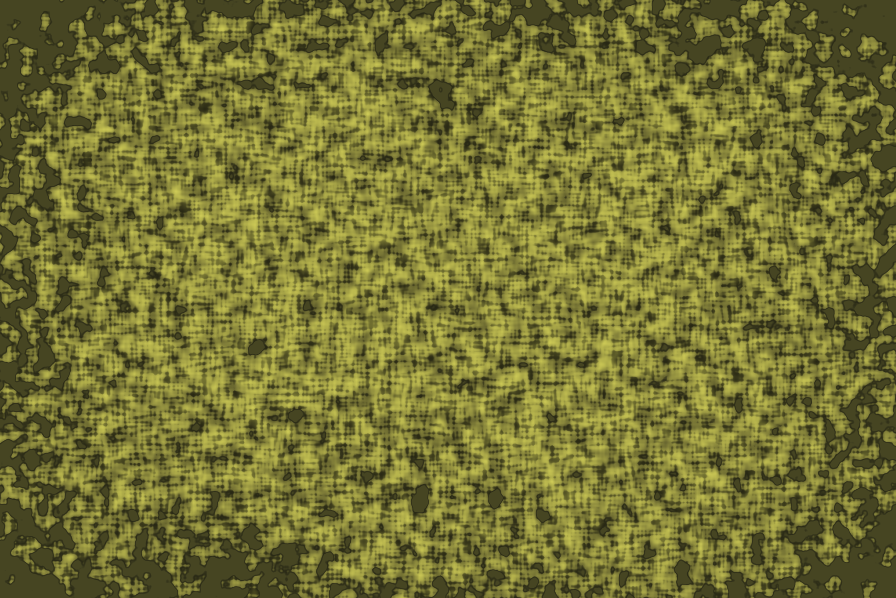
Write a Shadertoy shader that draws this texture.

```glsl
// Worn olive canvas: mottled woven cloth flaking away to a dark flat ground at the rim.

const vec3 GROUND  = vec3(0.275, 0.272, 0.135);
const vec3 OUTLINE = vec3(0.150, 0.150, 0.080);
const vec3 SHADE   = vec3(0.370, 0.362, 0.170);
const vec3 LIGHT   = vec3(0.690, 0.680, 0.290);
const vec3 INK     = vec3(0.130, 0.130, 0.065);

const float FLECK_SCALE  = 32.0;  // flecks per canvas height
const float FLECK_AMOUNT = 0.90;
const float THREAD_FINE  = 165.0; // across a thread
const float THREAD_LONG  = 36.0;  // along a thread
const float COVER        = 0.56;  // cloth level in the middle
const float RIM_WEAR     = 0.60;
const float RIM_POWER    = 4.5;
const float OUTLINE_WIDTH = 0.07;

// Worn spots: centre in canvas heights, radius
const int SPOT_COUNT = 9;
const vec3 SPOTS[SPOT_COUNT] = vec3[](
    vec3(0.742, 0.830, 0.018), vec3(0.703, 0.170, 0.021),
    vec3(0.830, 0.172, 0.016), vec3(0.430, 0.418, 0.015),
    vec3(0.905, 0.140, 0.015), vec3(0.494, 0.307, 0.016),
    vec3(0.390, 0.065, 0.085), vec3(1.162, 0.920, 0.045),
    vec3(0.918, 0.957, 0.040));

vec2 gradientAt(ivec2 cell) {
    uvec2 k = uvec2(cell + 4096);
    uint h = k.x * 1597334677u ^ k.y * 3812015801u;
    h = (h ^ (h >> 15)) * 2246822519u;
    h = (h ^ (h >> 13)) * 3266489917u;
    float angle = float((h ^ (h >> 16)) & 65535u) * 6.28319 / 65536.0;
    return vec2(cos(angle), sin(angle));
}

float gradientNoise(vec2 p) {
    vec2 cell = floor(p), f = p - cell;
    ivec2 i = ivec2(cell);
    vec2 u = f * f * f * (f * (f * 6.0 - 15.0) + 10.0);
    float a = dot(gradientAt(i), f);
    float b = dot(gradientAt(i + ivec2(1, 0)), f - vec2(1, 0));
    float c = dot(gradientAt(i + ivec2(0, 1)), f - vec2(0, 1));
    float d = dot(gradientAt(i + ivec2(1, 1)), f - vec2(1, 1));
    return mix(mix(a, b, u.x), mix(c, d, u.x), u.y);
}

float fleckNoise(vec2 p) {
    return gradientNoise(p) + 0.5 * gradientNoise(p * 2.07 + 31.7);
}

// Horizontal and vertical streaks crossing like threads
float weave(vec2 p) {
    float weft = gradientNoise(p * vec2(THREAD_LONG, THREAD_FINE) + 7.3);
    float warp = gradientNoise(p * vec2(THREAD_FINE, THREAD_LONG) + 53.1);
    return weft + warp;
}

float spotWear(vec2 p) {
    float wear = 0.0;
    for (int i = 0; i < SPOT_COUNT; i++) {
        vec2 offset = (p - SPOTS[i].xy) / SPOTS[i].z;
        float strength = SPOTS[i].z > 0.03 ? 0.38 : 0.85;
        wear += strength * exp(-dot(offset, offset));
    }
    return wear;
}

void mainImage(out vec4 fragColor, in vec2 fragCoord) {
    vec2 p = fragCoord / iResolution.y;
    vec2 q = abs(fragCoord / iResolution.xy * 2.0 - 1.0);

    // Cloth level: flecks over a rounded-box fade
    vec2 side = pow(q, vec2(RIM_POWER));
    float rim = side.x + 0.85 * side.y;
    float flecks = fleckNoise(p * FLECK_SCALE);
    float broad = gradientNoise(p * 6.0 + 17.0);
    float threads = weave(p);
    float level = COVER - RIM_WEAR * rim - spotWear(p)
                + FLECK_AMOUNT * flecks + 0.22 * broad + 0.08 * threads;

    // Cloth tone, with ink gathering between threads in the shaded parts
    float tone = smoothstep(-0.1, 0.95, level + 0.22 * min(rim, 1.0));
    vec3 cloth = mix(SHADE, LIGHT, tone);
    float gaps = smoothstep(-0.12, 0.55, -threads);
    float grain = gradientNoise(p * 90.0 + 81.0);
    cloth = mix(cloth, INK, gaps * mix(0.85, 0.35, tone));
    cloth *= 1.0 + 0.12 * threads + 0.14 * grain;

    // Ragged edge with a dark line on both sides
    float blur = max(0.7 * fwidth(level), 0.01);
    vec3 color = mix(GROUND, cloth, smoothstep(-blur, blur, level));
    float line = 1.0 - smoothstep(0.0, OUTLINE_WIDTH + 0.5 * blur, abs(level));
    color = mix(color, OUTLINE, 0.75 * line);

    fragColor = vec4(color, 1.0);
}
```
